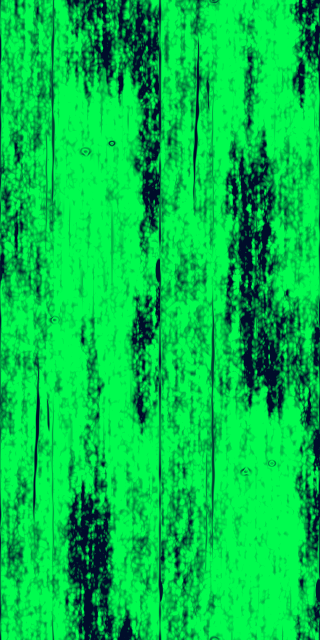
Write a Shadertoy shader that draws this texture.

```glsl
const vec3 PAINT = vec3(0.0, 0.985, 0.31);
const vec3 BARE = vec3(0.0, 0.05, 0.165);
const vec2 FLECK_FREQ = vec2(92.0, 66.0);
const vec2 BLOTCH_FREQ = vec2(100.0, 60.0);
const vec2 CLUMP_FREQ = vec2(50.0, 23.0);
const vec2 FIBRE_FREQ = vec2(120.0, 8.0);
const vec2 CLOUD_FREQ = vec2(19.0, 7.0);
const float FLECK_WARP = 0.012;
const float BASE_WEAR = 0.05;
const float GRAIN_CONTRAST = 3.3;
const vec2 INK_RANGE = vec2(0.10, 1.18);

// Worn patches: centre and half size, in plank units
const int PATCHES = 8;
const vec4 PATCH[PATCHES] = vec4[](
    vec4(0.57, 0.13, 0.16, 0.13), vec4(0.68, 0.95, 0.27, 0.085),
    vec4(0.94, 0.80, 0.07, 0.20), vec4(0.92, 0.45, 0.09, 0.10),
    vec4(0.11, 0.66, 0.11, 0.12), vec4(0.57, 0.36, 0.05, 0.14),
    vec4(0.17, 0.50, 0.19, 0.90), vec4(0.82, 0.12, 0.14, 0.16));
const float PATCH_WEAR[PATCHES] = float[](0.92, 0.78, 0.78, 0.74, 0.47, 0.46, 0.27, 0.27);

// Cracks: centre, half length, half width; then slant and darkness
const int CRACKS = 6;
const vec4 CRACK[CRACKS] = vec4[](
    vec4(0.33, 0.84, 0.24, 0.006), vec4(0.228, 0.31, 0.15, 0.008),
    vec4(0.30, 0.352, 0.03, 0.008), vec4(0.29, 0.70, 0.11, 0.004),
    vec4(0.33, 0.24, 0.16, 0.003), vec4(0.60, 0.08, 0.14, 0.004));
const float SLANT[CRACKS] = float[](0.0, 0.127, -0.15, 0.06, 0.0, 0.0);
const float DARKNESS[CRACKS] = float[](0.8, 1.0, 0.9, 0.6, 0.5, 0.6);

// Knots: centre and radius
const int KNOTS = 3;
const vec3 KNOT[KNOTS] = vec3[](
    vec3(0.34, 0.50, 0.012), vec3(0.70, 0.776, 0.010), vec3(0.535, 0.763, 0.013));
const vec2 EDGE_KNOT = vec2(0.995, 0.577);
const vec2 EDGE_KNOT_SIZE = vec2(0.012, 0.040);

vec2 hash2(vec2 p) {
    vec3 h = fract(vec3(p.xyx) * vec3(0.1031, 0.1030, 0.0973));
    h += dot(h, h.yzx + 33.33);
    return fract((h.xx + h.yz) * h.zy);
}

// Two smooth noise channels
vec2 smoothNoise(vec2 p) {
    vec2 c = floor(p), f = p - c;
    f = f * f * (3.0 - 2.0 * f);
    vec2 low = mix(hash2(c), hash2(c + vec2(1.0, 0.0)), f.x);
    vec2 high = mix(hash2(c + vec2(0.0, 1.0)), hash2(c + 1.0), f.x);
    return mix(low, high, f.y);
}

// Distance to the nearest jittered cell point
float cellular(vec2 p) {
    vec2 cell = floor(p), f = p - cell;
    float nearest = 4.0;
    for (int j = -1; j <= 1; j++)
        for (int i = -1; i <= 1; i++) {
            vec2 o = vec2(i, j);
            vec2 d = o + hash2(cell + o + 57.0) - f;
            nearest = min(nearest, dot(d, d));
        }
    return sqrt(nearest);
}

float wrapped(float d) { return fract(d + 0.5) - 0.5; }

float falloff(float t) { return 1.0 - smoothstep(0.6, 1.3, t); }

float wearAt(vec2 q, float cloud) {
    // Ragged borders and vertical bands from layered sines
    float wobble = 0.018 * sin(q.y * 44.0) + 0.012 * sin(q.y * 119.4 + 1.0);
    float ragged = 0.02 * sin(q.x * 37.0) + 0.014 * sin(q.x * 91.0 + 2.0);
    float bands = 1.0 + 0.14 * sin(q.x * 58.0 + 1.0) + 0.12 * sin(q.x * 137.0);
    float wear = BASE_WEAR;
    for (int i = 0; i < PATCHES; i++) {
        vec4 s = PATCH[i];
        float across = abs(q.x + wobble - s.x) / s.z;
        float along = abs(wrapped(q.y + ragged - s.y)) / s.w;
        wear = max(wear, PATCH_WEAR[i] * falloff(across) * falloff(along));
    }
    return wear * bands * (0.45 + 1.1 * cloud);
}

float cracksAt(vec2 q, float rough, float aa) {
    float ink = 0.0;
    for (int i = 0; i < CRACKS; i++) {
        vec4 c = CRACK[i];
        float v = wrapped(q.y - c.y);
        float bend = 0.003 * sin(v * 31.0 + c.x * 30.0) + 0.0015 * sin(v * 130.0);
        float d = abs(q.x - c.x - SLANT[i] * v - bend);
        float taper = 1.0 - smoothstep(0.4, 1.0, abs(v) / c.z);
        float w = c.w * taper * (0.4 + 1.2 * rough);
        float line = 1.0 - smoothstep(w - aa, w + aa, d);
        ink = max(ink, DARKNESS[i] * line * smoothstep(0.0, 0.3, taper));
    }
    // Dark joint between planks
    float joint = 0.001 + 0.008 * rough;
    float seam = 1.0 - smoothstep(joint - aa, joint + aa, abs(wrapped(q.x)));
    return max(ink, (0.5 + 0.5 * rough) * seam);
}

float knotsAt(vec2 q, float rough) {
    float ink = 0.0;
    for (int i = 0; i < KNOTS; i++) {
        vec3 k = KNOT[i];
        vec2 d = vec2((q.x - k.x) * 0.5, wrapped(q.y - k.y) * 2.0);
        float r = length(d * vec2(0.8, 1.1)) / k.z + 0.6 * (rough - 0.5);
        float rings = 0.5 + 0.5 * cos(r * 6.5);
        ink = max(ink, rings * rough * 1.4 * (1.0 - smoothstep(0.3, 1.8, r)));
    }
    vec2 e = vec2(wrapped(q.x - EDGE_KNOT.x) * 0.5, wrapped(q.y - EDGE_KNOT.y) * 2.0);
    float solid = 1.0 - smoothstep(0.8, 1.1, length(e / EDGE_KNOT_SIZE));
    return max(ink, 0.95 * solid);
}

void mainImage(out vec4 fragColor, in vec2 fragCoord) {
    vec2 p = fragCoord / iResolution.xy * vec2(1.0, 2.0);
    float aa = 2.0 / iResolution.x;

    // Two planks, the second slid by half its length
    float plank = floor(p.x * 2.0);
    vec2 q = vec2(fract(p.x * 2.0), fract(p.y * 0.5 + plank * 0.5));

    // Warped flecks, blotches, clumps and long fibres
    vec2 clump = smoothNoise(p * CLUMP_FREQ + 11.0);
    float fleck = cellular((p + FLECK_WARP * (clump - 0.5)) * FLECK_FREQ);
    float blotch = smoothNoise(p * BLOTCH_FREQ + 31.0).x;
    float fibre = smoothNoise(p * FIBRE_FREQ + 23.0).x;
    float cloud = smoothNoise(p * CLOUD_FREQ + 5.0).x;
    float grain = 0.26 * fleck + 0.26 * blotch + 0.24 * clump.x + 0.24 * fibre - 0.49;

    float wear = wearAt(q, cloud);
    float ink = wear + grain * GRAIN_CONTRAST * (0.36 + wear);
    ink = clamp((ink - INK_RANGE.x) / (INK_RANGE.y - INK_RANGE.x), 0.0, 1.0);
    ink = max(ink, 0.3 * smoothstep(0.75, 1.0, fibre) * smoothstep(0.4, 0.8, cloud));
    ink = max(ink, cracksAt(q, clump.y, aa));
    ink = max(ink, knotsAt(q, blotch));

    fragColor = vec4(mix(PAINT, BARE, ink), 1.0);
}
```
